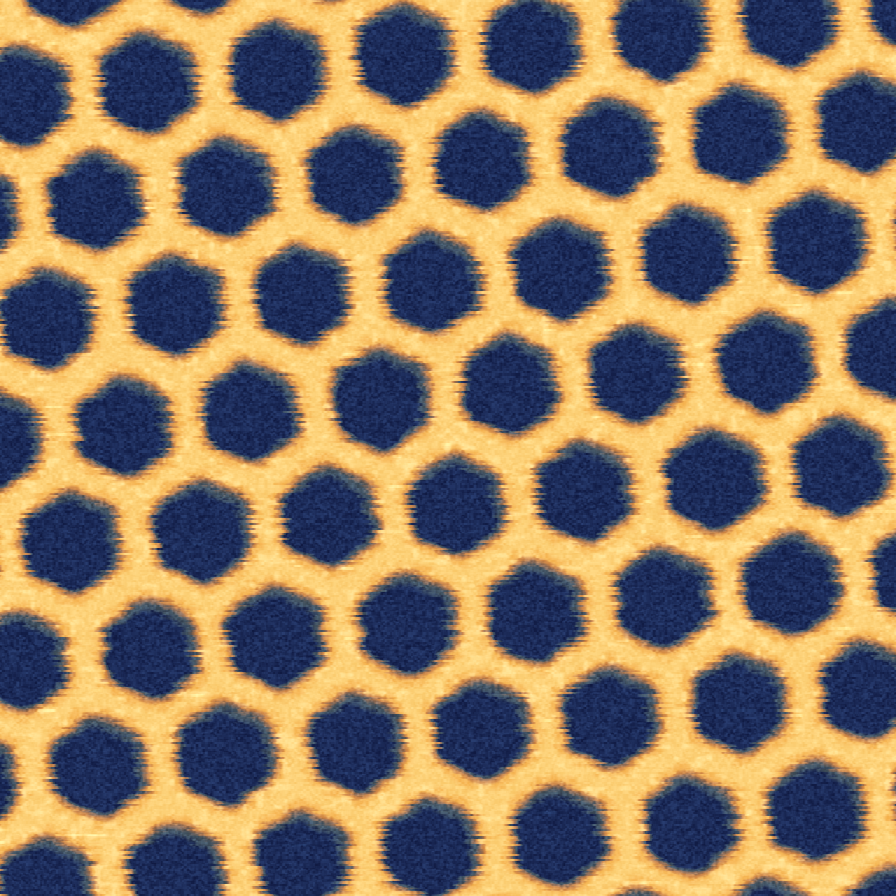
This pattern is drawn by a WebGL 1 fragment shader. Its source:

```glsl
precision highp float;
// Tilted honeycomb of dark pits in a golden film, with scan-line jitter and grain.

uniform vec2 u_resolution;

float hash(vec2 p) {
  vec3 q = fract(p.xyx * vec3(0.1031, 0.1030, 0.0973));
  q += dot(q, q.yzx + 33.33);
  return fract((q.x + q.y) * q.z);
}

// Smooth along x, independent from one scan line to the next.
float lineNoise(float x, float row) {
  float cell = floor(x);
  return mix(hash(vec2(cell, row)), hash(vec2(cell + 1.0, row)), smoothstep(0.0, 1.0, x - cell));
}

float blotchNoise(vec2 p) {
  float row = floor(p.y);
  return mix(lineNoise(p.x, row), lineNoise(p.x, row + 1.0), smoothstep(0.0, 1.0, p.y - row));
}

// Signed distance to a rounded, slightly ragged hexagonal pit.
float pitDistance(vec2 q, vec2 id) {
  float angle = atan(q.y, q.x);
  float phase = 6.283 * hash(id + 71.0);
  float shape = 1.0 + 0.042 * cos(6.0 * (angle - 1.676));
  shape += 0.016 * sin(3.0 * angle + phase) + 0.012 * sin(8.0 * angle + 2.7 * phase);
  float radius = 0.0535 * (0.98 + 0.04 * hash(id + 37.0));
  return length(q) - radius * shape;
}

vec3 heightColour(float d, float blotch) {
  vec3 c = vec3(0.11, 0.17, 0.35);
  c = mix(c, vec3(0.27, 0.34, 0.40), smoothstep(-0.0085, -0.0030, d));
  c = mix(c, vec3(0.58, 0.44, 0.35), smoothstep(-0.0030, 0.0010, d));
  c = mix(c, vec3(0.82, 0.55, 0.31), smoothstep(0.0005, 0.0040, d));
  c = mix(c, vec3(0.97, 0.73, 0.36), smoothstep(0.0035, 0.0085, d));
  float crest = smoothstep(0.006, 0.017, d + 0.010 * (blotch - 0.5));
  return mix(c, vec3(0.99, 0.82, 0.47), crest);
}

void main() {
  vec2 p = gl_FragCoord.xy / u_resolution;
  float row = floor(p.y * 360.0);

  // Each scan line slips sideways a little.
  vec2 scanned = p;
  scanned.x += 0.010 * (lineNoise(p.x * 28.0, row) - 0.5);
  scanned.x += 0.003 * (lineNoise(p.x * 130.0, row + 500.0) - 0.5);

  // Nearest pit on the skewed lattice.
  mat2 lattice = mat2(0.1432, 0.0143, 0.0570, 0.1324);
  mat2 inverse = mat2(0.1324, -0.0143, -0.0570, 0.1432) / 0.018145;
  vec2 local = scanned - vec2(0.5104, 0.4362);
  vec2 base = floor(inverse * local + 0.5);
  float d = 1.0;
  vec2 offset = vec2(0.0);
  for (int j = -1; j <= 1; j++) {
    for (int i = -1; i <= 1; i++) {
      vec2 id = base + vec2(float(i), float(j));
      vec2 jitter = 0.004 * (vec2(hash(id + 11.0), hash(id + 53.0)) - 0.5);
      vec2 q = local - lattice * id - jitter;
      float pit = pitDistance(q, id);
      if (pit < d) {
        d = pit;
        offset = q;
      }
    }
  }

  // The slope is gentle at the upper right of a pit and steep at the lower left.
  float facing = dot(normalize(offset + 1e-5), vec2(0.6, 0.8));
  float softness = 1.0 + 0.5 * facing + 0.5 * max(facing, 0.0);
  if (d < 0.0) d /= softness;

  float blotch = blotchNoise(p * vec2(110.0, 150.0));
  float grain = lineNoise(p.x * 300.0, row + 900.0) - 0.5;
  float speck = hash(floor(p * 384.0) + 17.0) - 0.5;
  vec3 colour = heightColour(d + 0.0022 * grain, blotch);

  // Bluish grain in the pits, pale flecks and faint streaks on the film.
  float film = smoothstep(-0.002, 0.007, d);
  colour += (1.0 - film) * (0.09 * grain + 0.06 * speck) * vec3(0.7, 1.0, 1.3);
  float fleck = smoothstep(0.62, 0.95, blotch);
  colour += film * (0.07 * grain + 0.03 * speck + 0.07 * fleck) * vec3(0.3, 0.8, 1.3);
  float streak = smoothstep(0.955, 0.995, lineNoise(p.x * 18.0, row + 1700.0));
  colour += streak * mix(0.03, 0.12, film) * vec3(0.4, 0.8, 1.0);

  gl_FragColor = vec4(clamp(colour, 0.0, 1.0), 1.0);
}
```
